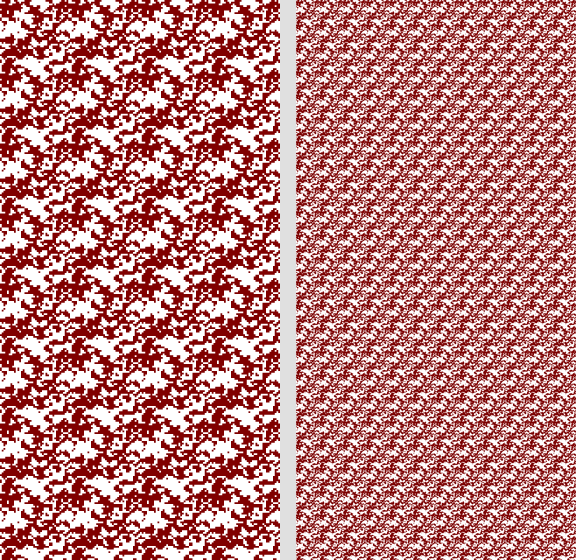
Left, the tile; right, the same tile 3 across and 3 down.
Write a Shadertoy shader that draws this pattern.

```glsl
// Blocky two-colour camouflage: wrapping noise is thresholded once per square cell.
// A few soft blobs open larger light patches; one tile repeats over the canvas,
// and cell edges are smoothed by exact pixel coverage.

const vec2  REPEATS     = vec2(4.0, 8.0);     // tiles across and down
const float CELLS       = 40.0;               // cells along a tile side
const vec3  DARK_RED    = vec3(0.50, 0.0, 0.0);
const vec3  WHITE       = vec3(1.0);
const vec2  FINE_GRID   = vec2(18.0, 22.0);   // clump lattice per tile
const vec2  COARSE_GRID = vec2(7.0, 9.0);     // density lattice per tile
const float COARSE_GAIN = 0.40;
const float GRAIN_GAIN  = 0.35;
const float THRESHOLD   = 0.07;               // higher gives more red
const float BLOB_GAIN   = 0.80;

// Large light patches: centre and radii in tile units
const int  BLOB_COUNT = 5;
const vec4 BLOBS[BLOB_COUNT] = vec4[BLOB_COUNT](
    vec4(0.46, 0.09, 0.08, 0.08),
    vec4(0.54, 0.01, 0.09, 0.07),
    vec4(0.63, -0.06, 0.08, 0.05),
    vec4(-0.03, 0.63, 0.09, 0.06),
    vec4(0.19, 0.63, 0.10, 0.06));

// Hash without sine
float hash(vec2 p, float seed) {
    vec3 q = fract(vec3(p.xyx + seed) * vec3(0.1031, 0.1030, 0.0973));
    q += dot(q, q.yzx + 33.33);
    return fract((q.x + q.y) * q.z);
}

// Value noise that wraps at the tile border
float wrapNoise(vec2 tilePos, vec2 grid, float seed) {
    vec2 p = tilePos * grid;
    vec2 i = floor(p);
    vec2 f = fract(p);
    f = f * f * (3.0 - 2.0 * f);
    vec2 a = mod(i, grid);
    vec2 b = mod(i + 1.0, grid);
    return mix(mix(hash(a, seed), hash(vec2(b.x, a.y), seed), f.x),
               mix(hash(vec2(a.x, b.y), seed), hash(b, seed), f.x), f.y);
}

float blobField(vec2 tilePos) {
    float field = 0.0;
    for (int k = 0; k < BLOB_COUNT; k++) {
        vec2 d = fract(tilePos - BLOBS[k].xy + 0.5) - 0.5;
        field = max(field, 1.0 - smoothstep(0.6, 1.35, length(d / BLOBS[k].zw)));
    }
    return field;
}

// 1 for a white cell, 0 for a red one
float cellIsWhite(vec2 cell) {
    cell = mod(cell, CELLS);
    vec2 tilePos = (cell + 0.5) / CELLS;
    float field = wrapNoise(tilePos, FINE_GRID, 17.0) - 0.5;
    field += COARSE_GAIN * (wrapNoise(tilePos, COARSE_GRID, 71.0) - 0.5);
    field += GRAIN_GAIN * (hash(cell, 131.0) - 0.5);
    field += BLOB_GAIN * blobField(tilePos);
    return step(THRESHOLD, field);
}

void mainImage(out vec4 fragColor, in vec2 fragCoord) {
    vec2 cellsOnCanvas = REPEATS * CELLS;
    vec2 p = fragCoord / iResolution.xy * cellsOnCanvas;
    vec2 pixelSize = min(cellsOnCanvas / iResolution.xy, 1.0);

    // Share of the pixel covered by each of the four nearest cells
    vec2 q = p - 0.5;
    vec2 cell = floor(q);
    vec2 cover = clamp((fract(q) - 0.5) / pixelSize + 0.5, 0.0, 1.0);
    float lower = mix(cellIsWhite(cell), cellIsWhite(cell + vec2(1.0, 0.0)), cover.x);
    float upper = mix(cellIsWhite(cell + vec2(0.0, 1.0)), cellIsWhite(cell + 1.0), cover.x);

    fragColor = vec4(mix(DARK_RED, WHITE, mix(lower, upper, cover.y)), 1.0);
}
```
